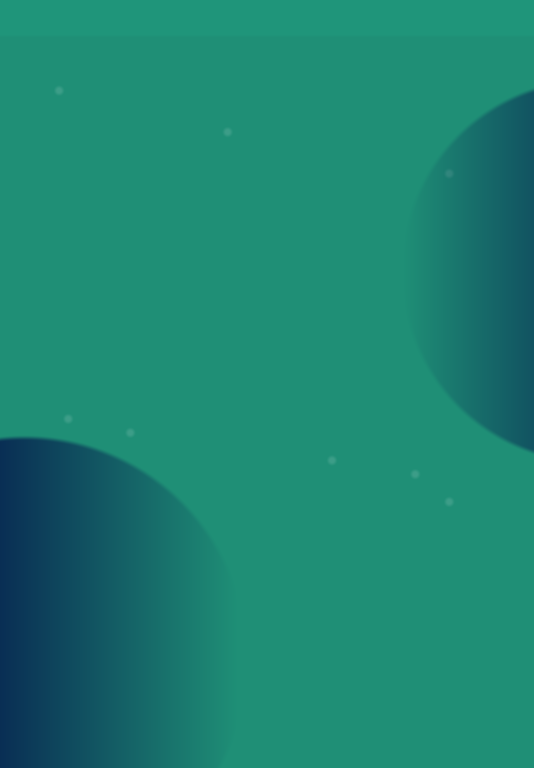
Give the GLSL for this background, as a WebGL 2 fragment shader.

```glsl
#version 300 es
precision highp float;
// Green backdrop with a lighter top band, two fading navy discs and faint specks.
uniform vec2 u_resolution;
out vec4 fragColor;

const vec3 NAVY = vec3(0.035, 0.18, 0.33);

// Soft-edged disc coverage
float disc(vec2 p, vec2 center, float radius, float blur) {
    return 1.0 - smoothstep(-blur, blur, length(p - center) - radius);
}

// Specks swing between upper and lower rows while drifting rightwards
float specks(vec2 p) {
    float cover = 0.0;
    for (int i = 0; i < 8; i++) {
        float k = float(i);
        vec2 center = vec2(0.077 + 0.508 * smoothstep(0.5, 6.0, k),
                           0.609 + 0.273 * cos(k * 2.0944) - 0.018 * k);
        cover = max(cover, disc(p, center, 0.005, 0.003));
    }
    return cover;
}

void main() {
    // Height-based units, origin at the lower left
    vec2 p = gl_FragCoord.xy / u_resolution.y;

    // Backdrop and top band
    float band = smoothstep(0.951, 0.955, p.y);
    vec3 color = mix(vec3(0.12, 0.56, 0.462), vec3(0.12, 0.583, 0.48), band);

    color = mix(color, vec3(1.0), 0.13 * specks(p));

    // Lower-left disc fades to the right
    float fade = clamp(1.0 - p.x / 0.309, 0.0, 1.0);
    color = mix(color, NAVY, fade * disc(p, vec2(0.0325, 0.141), 0.289, 0.004));

    // Right disc fades to the left
    fade = clamp((p.x - 0.525) / 0.275, 0.0, 1.0);
    color = mix(color, NAVY, fade * disc(p, vec2(0.772, 0.647), 0.248, 0.004));

    fragColor = vec4(color, 1.0);
}
```
